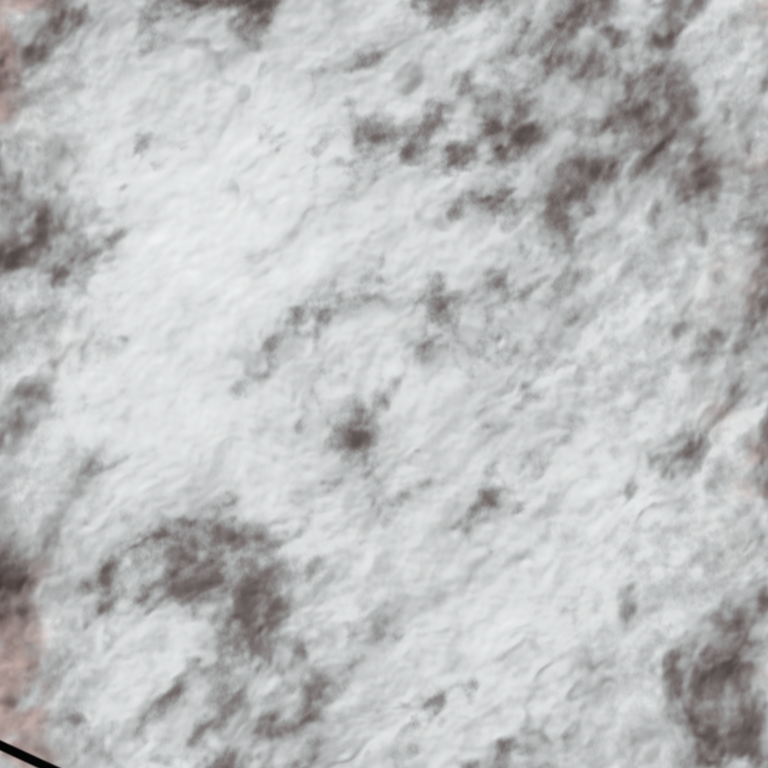
Write a WebGL 1 fragment shader that draws this texture.

```glsl
precision highp float;

uniform vec2 u_resolution;

#define CLOUD_LIGHT 0.842
#define GAP_DEPTH 0.46
#define GAP_SCALE 13.0
#define CENTER_ANGLE 0.60
#define SIDE_ANGLE 1.15
#define BROAD_SCALE 4.0
#define RELIEF 0.40
#define GRAIN 0.34
#define CREASE_DEPTH 0.13
#define VEIL_DEPTH 0.10

float hash(vec2 p) {
  vec3 q = fract(p.xyx * vec3(0.1031, 0.1030, 0.0973));
  q += dot(q, q.yzx + 33.33);
  return fract((q.x + q.y) * q.z);
}

float noise(vec2 p) {
  vec2 cell = floor(p);
  vec2 f = fract(p);
  f = f * f * (3.0 - 2.0 * f);
  float low = mix(hash(cell), hash(cell + vec2(1.0, 0.0)), f.x);
  float high = mix(hash(cell + vec2(0.0, 1.0)), hash(cell + vec2(1.0, 1.0)), f.x);
  return mix(low, high, f.y);
}

mat2 rotation(float angle) {
  float c = cos(angle);
  float s = sin(angle);
  return mat2(c, -s, s, c);
}

// Layered noise with a mean of one half
float fbm(vec2 p) {
  float sum = 0.0;
  float total = 0.0;
  float amplitude = 0.5;
  mat2 turn = rotation(0.5) * 2.03;
  for (int i = 0; i < 4; i++) {
    sum += amplitude * noise(p);
    total += amplitude;
    amplitude *= 0.6;
    p = turn * p + 17.3;
  }
  return sum / total;
}

// Noise drawn out along a direction
float streaks(vec2 p, float scale, float angle) {
  return fbm(rotation(angle) * p * scale * vec2(0.75, 1.25) + 40.0);
}

void main() {
  vec2 p = gl_FragCoord.xy / u_resolution;

  // Broad masses and the warp that tears their edges
  float broad = fbm(p * BROAD_SCALE + 5.0);
  vec2 warp = vec2(fbm(p * 7.0 + 60.0), fbm(p * 7.0 + 90.0)) - 0.5;
  vec2 q = p + 0.04 * warp;

  // Regions where the cover thins out
  vec2 ragged = p + 0.25 * warp;
  float left = 1.0 - smoothstep(0.05, 0.20, ragged.x);
  float right = smoothstep(0.58, 0.98, ragged.x);
  float offset = (ragged.x - 0.36) / 0.12;
  float lower = exp(-offset * offset) * (1.0 - smoothstep(0.12, 0.42, p.y));
  float thin = clamp(left + right + 0.8 * lower, 0.0, 1.0);

  // Small dark gaps, broken up by fine grain
  float fine = fbm(p * vec2(44.0, 36.0) + 120.0);
  float center = streaks(q, GAP_SCALE, CENTER_ANGLE);
  float side = streaks(q + 3.0, GAP_SCALE, SIDE_ANGLE);
  float opening = mix(center, side, smoothstep(0.2, 0.6, thin));
  opening += 0.13 * thin + 0.40 * (fine - 0.5) + 0.35 * (0.5 - broad);
  float gap = smoothstep(0.56, 0.98, opening);

  // Short creases, present only in places
  float fold = 1.0 - abs(2.0 * streaks(q, 8.0, CENTER_ANGLE) - 1.0);
  float crease = smoothstep(0.86, 1.0, fold) * smoothstep(0.50, 0.72, fbm(p * 9.0 + 150.0));

  // Side lighting on the cloud tops
  vec2 toLight = vec2(-0.005, 0.007);
  float relief = streaks(q, 17.0, CENTER_ANGLE) - streaks(q + toLight, 17.0, CENTER_ANGLE);

  float light = CLOUD_LIGHT - VEIL_DEPTH * left - 0.03 * right;
  light += 0.20 * (broad - 0.5) + 0.14 * (streaks(q, 6.0, 0.9) - 0.5);
  light += GRAIN * (0.35 + 0.65 * thin) * (fine - 0.5) + RELIEF * relief;
  light -= GAP_DEPTH * gap + CREASE_DEPTH * crease;
  light = clamp(min(light, 0.86 + 0.5 * (light - 0.86)), 0.30, 0.94);

  // Cool highlights and warm shadows
  vec3 warmTint = vec3(0.025, -0.010, -0.012);
  vec3 coolTint = vec3(-0.006, 0.003, 0.004);
  vec3 color = light + mix(warmTint, coolTint, smoothstep(0.40, 0.70, light));

  // Reddish ground showing near the sides
  float sides = 1.0 - smoothstep(0.01, 0.10, min(ragged.x, 1.02 - ragged.x));
  float ground = sides * smoothstep(0.50, 0.72, fbm(q * vec2(9.0, 13.0) + 200.0));
  color = mix(color, light * vec3(0.88, 0.74, 0.71), 0.75 * ground);

  // Dark line across the lower left corner
  float lineDistance = abs(dot(p, vec2(0.42, 0.91)) - 0.027);
  color = mix(color, vec3(0.02), 1.0 - smoothstep(0.004, 0.008, lineDistance));

  gl_FragColor = vec4(color, 1.0);
}
```
